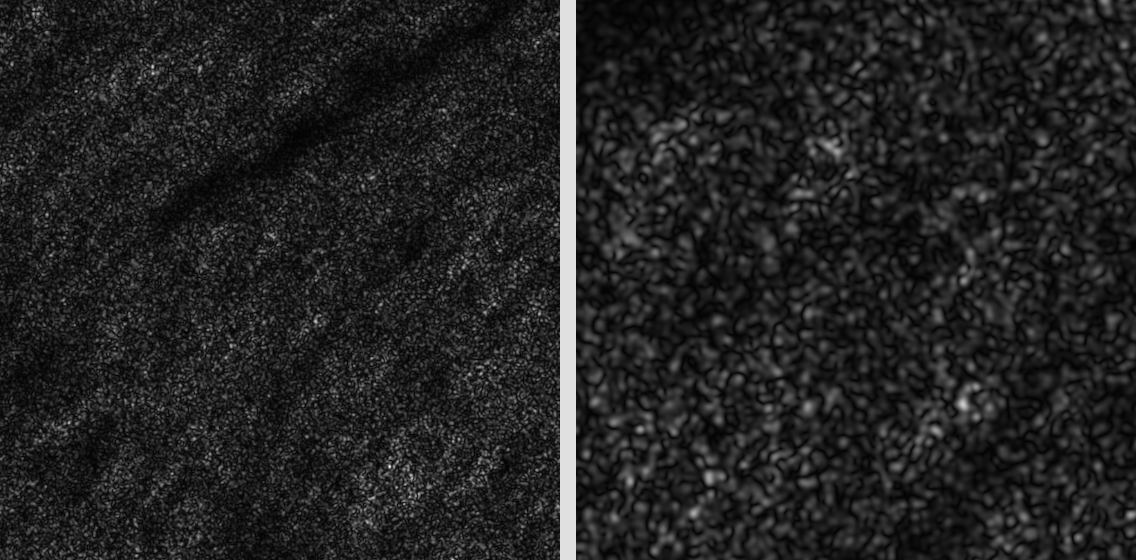
Left: the whole. Right: its middle third, enlarged.
This texture is drawn by a Shadertoy shader. Its source:

```glsl
#define GRAIN_DENSITY 250.0
#define GRAIN_SPREAD 0.55
#define BRIGHTNESS 0.134
#define STREAK_CONTRAST 0.23
#define CLUMP_CONTRAST 0.26
#define SWELL_CONTRAST 0.11
#define ANGLE_LOW 0.95
#define ANGLE_HIGH 0.66
#define VALLEY_START vec2(0.27, 0.59)
#define VALLEY_ANGLE 0.565
#define VALLEY_WIDTH 0.031
#define VALLEY_DEPTH 0.64

const float TAU = 6.2831853;

vec4 hash4(vec2 p) {
    vec4 q = fract(p.xyxy * vec4(0.1031, 0.1030, 0.0973, 0.1099));
    q += dot(q, q.wzxy + 33.33);
    return fract((q.xxyz + q.yzzw) * q.zywx);
}

vec2 rotate(vec2 p, float angle) {
    float c = cos(angle), s = sin(angle);
    return vec2(c * p.x + s * p.y, c * p.y - s * p.x);
}

// Cellular sum of soft spots with random complex amplitudes
vec2 phasorField(vec2 p) {
    vec2 cell = floor(p), local = p - cell, sum = vec2(0.0);
    for (int y = -2; y <= 2; y++)
    for (int x = -2; x <= 2; x++) {
        vec2 offset = vec2(x, y);
        vec4 rnd = hash4(cell + offset + 400.0);
        vec2 d = offset + rnd.xy - local;
        float weight = exp(-0.5 * dot(d, d) / (GRAIN_SPREAD * GRAIN_SPREAD));
        float size = sqrt(-log(max(rnd.w, 0.001)));
        sum += weight * size * vec2(cos(TAU * rnd.z), sin(TAU * rnd.z));
    }
    return sum;
}

// Dark diagonal trough, tapering toward the upper right
float valley(vec2 uv) {
    vec2 p = rotate(uv - VALLEY_START, VALLEY_ANGLE);
    float bend = 0.008 * sin(17.0 * p.x) + 0.004 * sin(41.0 * p.x + 1.0);
    float width = VALLEY_WIDTH * mix(1.2, 0.75, clamp(p.x / 0.8, 0.0, 1.0));
    float across = (p.y - bend) / width;
    return exp(-across * across) * smoothstep(-0.08, 0.08, p.x);
}

void mainImage(out vec4 fragColor, in vec2 fragCoord) {
    vec2 uv = fragCoord / iResolution.y;

    // Streak direction flattens with height
    float angle = mix(ANGLE_LOW, ANGLE_HIGH, uv.y);
    vec2 along = rotate(uv - 0.5, angle);

    // Layered relief, stretched along the streaks
    float swell = phasorField(along * vec2(3.0, 9.0) + 31.7).x;
    float streak = phasorField(along * vec2(11.0, 36.0) + 87.3).x;
    float clump = phasorField(along * vec2(32.0, 76.0) + 153.1).x;
    float relief = exp(SWELL_CONTRAST * swell
                 + STREAK_CONTRAST * streak + CLUMP_CONTRAST * clump);
    relief *= 1.0 - VALLEY_DEPTH * valley(uv);
    relief *= mix(1.03, 0.92, smoothstep(0.4, 1.0, uv.y));

    // Fine speckle is the magnitude of the complex field
    float speckle = length(phasorField(uv * GRAIN_DENSITY));
    float gray = 0.008 + BRIGHTNESS * relief * speckle;
    fragColor = vec4(vec3(min(gray, 1.0)), 1.0);
}
```
